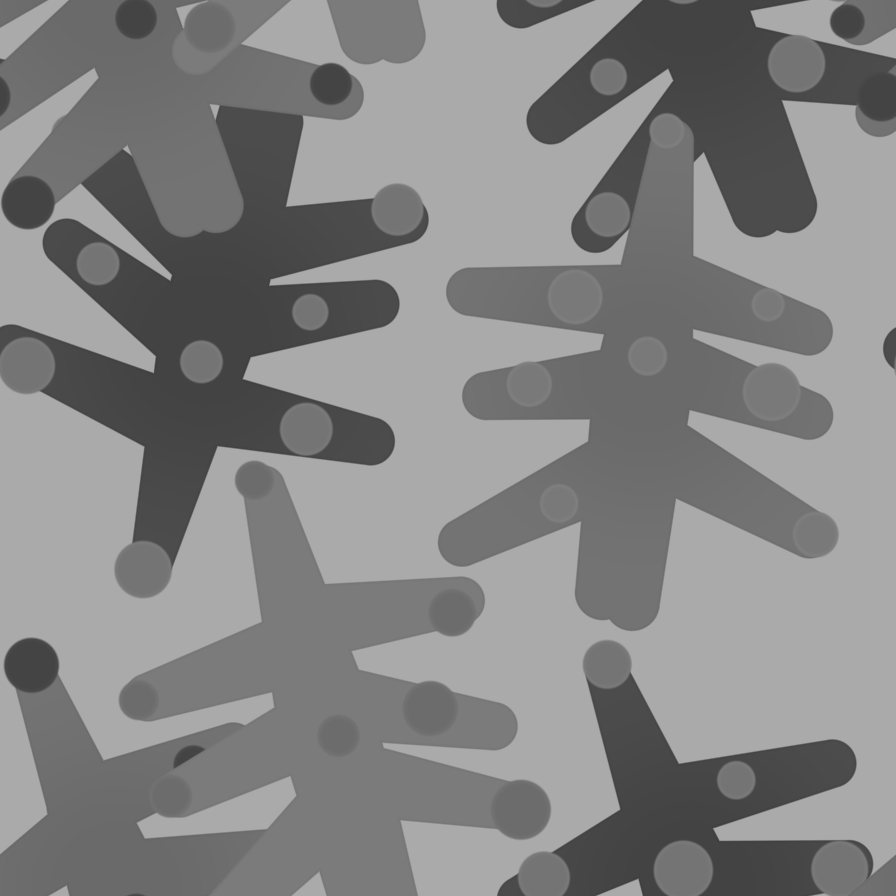
Give the GLSL for this pattern, as a Shadertoy shader.

```glsl
// Tilted grey paper-cut fir trees with round baubles on a pale seamless ground.
const float GROUND = 0.668;
const float DARK_TREE = 0.262, MID_TREE = 0.415, LIGHT_TREE = 0.482;
const float TONE_FADE = 0.035;       // trees lighten away from their heart
const int TREES = 5;                 // four on a skewed grid, one filler on top
const vec2 FILLER_SPOT = vec2(0.36, 0.21);
const float HALF_HEIGHT = 0.255;
const float TIP_WIDTH = 0.024, TRUNK_WIDTH = 0.056, FOOT_WIDTH = 0.031;
const float ROOT_WIDTH = 0.043, TWIG_WIDTH = 0.027;
const float BRANCH_REACH = 0.19, BRANCH_GAP = 0.088;
const int BRANCHES = 6, BAUBLES = 8;
const float BAUBLE_MIN = 0.017, BAUBLE_MAX = 0.034;
const float BAUBLE_BLUR = 0.0024, RIM_LIGHT = 0.02;

float hash(float tree, float part) {
    vec3 h = fract(vec3(tree + 1.7, part + 3.1, tree + part) * vec3(0.1031, 0.1130, 0.0973));
    h += dot(h, h.yzx + 33.33);
    return fract((h.x + h.y) * h.z);
}

mat2 rotation(float a) {
    float c = cos(a), s = sin(a);
    return mat2(c, s, -s, c);
}

// Distance to a round-ended limb that tapers from ra to rb
float limb(vec2 p, vec2 a, vec2 b, float ra, float rb) {
    vec2 ab = b - a;
    float t = clamp(dot(p - a, ab) / dot(ab, ab), 0.0, 1.0);
    return length(p - a - ab * t) - mix(ra, rb, t);
}

// Root (xy) and end (zw) of a branch; lower ones droop more
vec4 branchLine(float tree, int k) {
    float tier = float(k / 2);
    float side = k % 2 == 0 ? -1.0 : 1.0;
    float wobble = hash(tree, float(k)) - 0.5;
    vec2 root = vec2(0.0, 0.085 - BRANCH_GAP * tier + 0.012 * side);
    float droop = 0.02 + 0.038 * tier + 0.05 * wobble;
    float reach = BRANCH_REACH + 0.04 * (hash(tree, float(k) + 20.0) - 0.5);
    return vec4(root, root + vec2(side * reach, -droop));
}

float treeDistance(vec2 p, float tree) {
    vec2 heart = vec2(0.0, -0.02);
    float d = limb(p, vec2(0.0, HALF_HEIGHT), heart, TIP_WIDTH, TRUNK_WIDTH);
    d = min(d, limb(p, heart, vec2(-0.017, -HALF_HEIGHT), TRUNK_WIDTH, FOOT_WIDTH));
    d = min(d, limb(p, heart, vec2(0.017, -HALF_HEIGHT - 0.008), TRUNK_WIDTH, FOOT_WIDTH));
    for (int k = 0; k < BRANCHES; k++) {
        vec4 b = branchLine(tree, k);
        d = min(d, limb(p, b.xy, b.zw, ROOT_WIDTH, TWIG_WIDTH));
    }
    return d;
}

// Baubles sit along the branches, then on the tip and the trunk
vec2 baubleCentre(float tree, int k) {
    float r = hash(tree, float(k) + 40.0);
    if (k == BRANCHES) return vec2(0.02 * (r - 0.5), HALF_HEIGHT + 0.01);
    if (k > BRANCHES) return vec2(0.02 * (r - 0.5), 0.08 - 0.12 * r);
    vec4 b = branchLine(tree, k);
    return mix(b.xy, b.zw, 0.4 + 0.68 * r) + vec2(0.0, 0.03 * (hash(tree, float(k) + 60.0) - 0.5));
}

void mainImage(out vec4 fragColor, in vec2 fragCoord) {
    vec2 uv = fragCoord / iResolution.y;
    float pixel = 1.0 / iResolution.y;
    float tone = GROUND;

    // Dark trees lie lowest, then the mid ones, then the light filler
    for (int i = 0; i < TREES; i++) {
        float id = float(i);
        float col = float(i % 2);
        float row = i < 2 ? 1.0 - col : col;
        vec2 centre = vec2(0.13 + 0.64 * col + row * (0.1 - 0.15 * col),
                           0.01 + row * (0.61 - 0.03 * col));
        float tilt = mix(0.37, mix(2.9, -0.12, col), row);
        float treeTone = i < 2 ? DARK_TREE : MID_TREE;
        float baubleTone = i < 2 ? 0.455 : (i == 2 ? 0.265 : 0.475);
        if (i == TREES - 1) {
            centre = FILLER_SPOT;
            tilt = 0.26;
            treeTone = LIGHT_TREE;
            baubleTone = 0.425;
        }

        // Wrap to the nearest copy, then turn upright
        vec2 p = uv - centre;
        p -= round(p);
        p = rotation(-tilt) * p;

        float d = treeDistance(p, id);
        float fade = i == TREES - 1 ? 0.0 : TONE_FADE * smoothstep(0.04, 0.24, length(p));
        float edgeShade = 0.02 * smoothstep(-0.004, 0.0, d);
        tone = mix(tone, treeTone + fade - edgeShade, smoothstep(pixel, -pixel, d));

        for (int k = 0; k < BAUBLES; k++) {
            float size = mix(BAUBLE_MIN, BAUBLE_MAX, hash(id, float(k) + 80.0));
            float e = length(p - baubleCentre(id, k)) - size;
            float rim = RIM_LIGHT * smoothstep(-0.006, -0.001, e);
            float blur = max(BAUBLE_BLUR, pixel) * 0.7;
            tone = mix(tone, baubleTone + rim, smoothstep(blur, -blur, e));
        }
    }
    fragColor = vec4(vec3(tone), 1.0);
}
```
